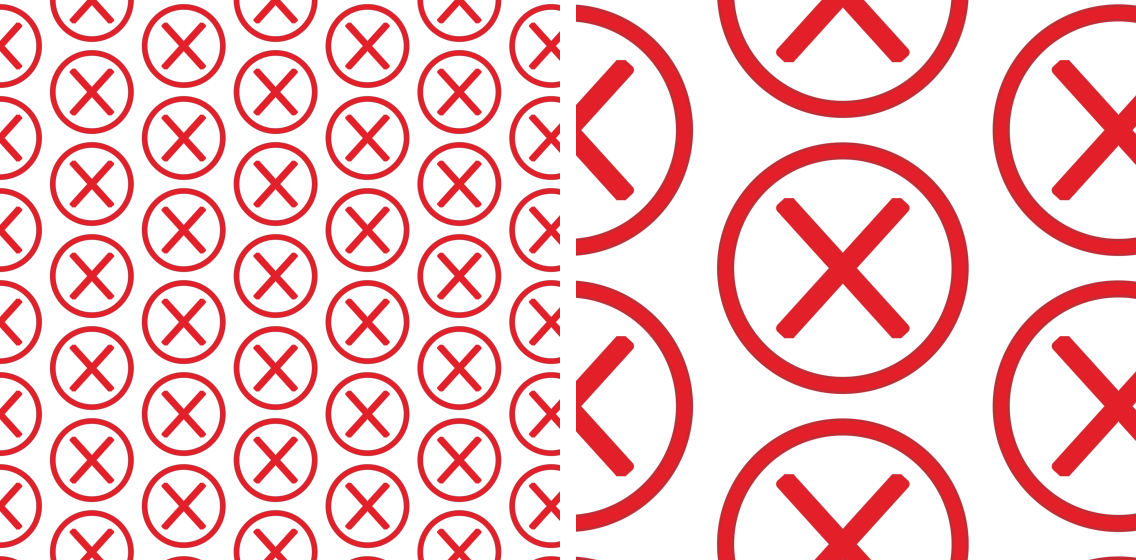
Left, the full canvas; right, a detail of the centre.
A Shadertoy shader for this pattern:

```glsl
#define PITCH vec2(0.16406, 0.16432)
#define RING_RADIUS 0.0698
#define RING_WIDTH 0.0102
#define CROSS_REACH 0.0542
#define CROSS_WIDTH 0.0124
#define CROSS_HEIGHT 0.0417
#define CORNER 0.0030
#define RIM_WIDTH 0.0014
#define PAPER vec3(1.0)
#define RED vec3(0.89, 0.125, 0.16)
#define RIM_RED vec3(0.73, 0.18, 0.21)

float roundedBox(vec2 p, vec2 halfSize, float radius) {
    vec2 d = abs(p) - halfSize + radius;
    return length(max(d, 0.0)) + min(max(d.x, d.y), 0.0) - radius;
}

// Folding into one quadrant turns a single diagonal bar into both.
float crossDistance(vec2 p) {
    vec2 q = abs(p);
    vec2 along = normalize(vec2(0.67, 0.74));
    vec2 local = vec2(dot(q, along), dot(q, vec2(along.y, -along.x)));
    float bar = roundedBox(local, vec2(CROSS_REACH, 0.5 * CROSS_WIDTH), CORNER);
    return max(bar, q.y - CROSS_HEIGHT);
}

float ringDistance(vec2 p) {
    return abs(length(p) - RING_RADIUS) - 0.5 * RING_WIDTH;
}

// Offset from the nearest badge centre; even columns drop half a step.
vec2 badgeOffset(vec2 p) {
    vec2 cell = p / PITCH;
    float column = floor(cell.x + 0.5);
    cell.y -= 0.5 * (1.0 - mod(column, 2.0));
    return (fract(cell + 0.5) - 0.5) * PITCH;
}

void mainImage(out vec4 fragColor, in vec2 fragCoord) {
    // Measure downward from the top left corner
    vec2 p = vec2(fragCoord.x, iResolution.y - fragCoord.y) / iResolution.y;
    float feather = 0.75 / iResolution.y;
    vec2 q = badgeOffset(p);

    float ring = ringDistance(q);
    float mark = crossDistance(q);

    // Thin dark rim on the ring, fainter on the cross
    float ringRim = smoothstep(-feather, feather, ring + RIM_WIDTH);
    float markRim = 0.35 * smoothstep(-feather, feather, mark + RIM_WIDTH);
    vec3 ink = mix(RED, RIM_RED, ring < mark ? ringRim : markRim);

    float coverage = 1.0 - smoothstep(-feather, feather, min(ring, mark));
    fragColor = vec4(mix(PAPER, ink, coverage), 1.0);
}
```
